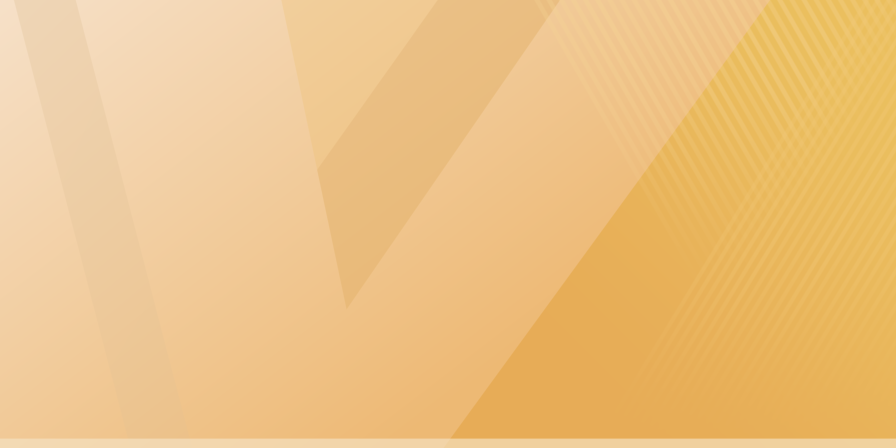
Write a WebGL 2 fragment shader that draws this background.

```glsl
#version 300 es
precision highp float;

uniform vec2 u_resolution;
out vec4 fragColor;

float hash(float n) {
    return fract(sin(n * 12.9898) * 43758.5453);
}

// Antialiased step, positive side filled
float edge(float d) {
    float soft = 0.8 / u_resolution.y;
    return smoothstep(-soft, soft, d);
}

// Right side of a line leaving the top edge at topX, drifting by slope on its way down
float rightOf(vec2 p, float topX, float slope) {
    return edge((p.x - topX - slope * (1.0 - p.y)) / sqrt(1.0 + slope * slope));
}

// Repeated thin stripes with slightly varied strength
float hatch(float d, float spacing) {
    float cell = d / spacing;
    float soft = 1.0 / (u_resolution.y * spacing);
    float line = 1.0 - smoothstep(0.22 - soft, 0.22 + soft, abs(fract(cell) - 0.5));
    return line * mix(0.65, 1.0, hash(floor(cell)));
}

void main() {
    vec2 p = gl_FragCoord.xy / u_resolution.y;
    p.x *= 2.0 * u_resolution.y / u_resolution.x;
    float depth = 1.0 - p.y;

    // Cream to apricot backdrop
    float blend = clamp(0.46 * p.x + 0.6 * depth, 0.0, 1.0);
    vec3 color = mix(vec3(0.965, 0.88, 0.785), vec3(0.93, 0.725, 0.455), blend);

    // Slanted shadow band on the left
    float band = rightOf(p, 0.031, 0.26) * (1.0 - rightOf(p, 0.169, 0.26));
    color = mix(color, vec3(0.87, 0.75, 0.58), band * mix(0.32, 0.2, depth));

    // Wedge hanging from the top, with a darker fold
    float wedge = rightOf(p, 0.628, 0.211) * (1.0 - rightOf(p, 1.25, -0.69));
    color = mix(color, vec3(0.93, 0.75, 0.43), wedge * 0.3);
    float fold = wedge * rightOf(p, 0.977, -0.71);
    color = mix(color, vec3(0.86, 0.66, 0.41), fold * 0.3);

    // Saturated panel on the right
    vec3 amber = mix(vec3(0.905, 0.675, 0.34), vec3(0.92, 0.75, 0.37),
                     smoothstep(1.4, 2.9, p.x + p.y));
    color = mix(color, amber, rightOf(p, 1.719, -0.729));

    // Two crossing fans of fine stripes
    float falling = dot(p - vec2(1.185, 1.0), vec2(0.867, 0.498));
    float rising = dot(p - vec2(1.393, 0.128), vec2(0.854, -0.52));
    float fallingMask = edge(falling) * (1.0 - smoothstep(-0.02, 0.16, rising))
                      * smoothstep(0.3, 0.95, p.y);
    float risingMask = edge(rising) * smoothstep(0.02, 0.5, p.y)
                     * (1.0 - 0.5 * smoothstep(0.2, 0.55, rising));
    color = mix(color, vec3(0.96, 0.83, 0.58), hatch(falling, 0.0235) * fallingMask * 0.45);
    color = mix(color, vec3(0.95, 0.79, 0.48), hatch(rising, 0.0205) * risingMask * 0.4);

    // Pale strip along the bottom
    color = mix(color, vec3(0.96, 0.89, 0.77), 0.65 * edge(0.021 - p.y));

    fragColor = vec4(color, 1.0);
}
```
